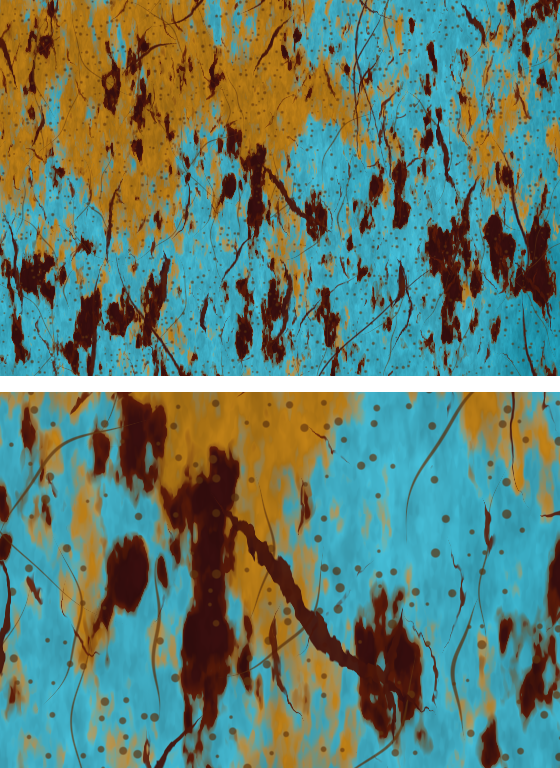
Top, the full canvas; bottom, a detail of the centre.
Write a WebGL 1 fragment shader that draws this texture.

```glsl
precision highp float;
// Weathered turquoise paint worn to ochre, with rust blotches and dark scratches.

uniform vec2 u_resolution;

#define WEAR_BIAS -0.14
#define BAND_WEAR 0.36
#define WEAR_SOFTNESS 0.11
#define RUST_LEVEL 0.21
#define LEAN 0.95
#define BEND 0.7
#define SPECK_ODDS 0.30
#define CHIP_ODDS 0.07

const vec3 TURQUOISE = vec3(0.25, 0.68, 0.77);
const vec3 DEEP_TEAL = vec3(0.12, 0.57, 0.66);
const vec3 TAN = vec3(0.62, 0.53, 0.32);
const vec3 OCHRE = vec3(0.67, 0.45, 0.08);
const vec3 BROWN = vec3(0.45, 0.25, 0.07);
const vec3 RUST = vec3(0.34, 0.10, 0.03);
const vec3 DARK_RUST = vec3(0.20, 0.05, 0.05);
const vec3 PALE = vec3(0.82, 0.76, 0.75);

vec2 hash2(vec2 c) {
  vec3 q = fract(c.xyx * vec3(0.1031, 0.1030, 0.0973));
  q += dot(q, q.yzx + 33.33);
  return fract((q.xx + q.yz) * q.zy);
}

// Cellular noise: random cell values blended by distance to the cell points
float cellNoise(vec2 p) {
  vec2 home = floor(p);
  float total = 0.0, weights = 0.0001;
  for (int j = -1; j <= 1; j++) {
    for (int i = -1; i <= 1; i++) {
      vec2 cell = home + vec2(float(i), float(j));
      vec2 away = cell + hash2(cell) - p;
      float weight = exp(-6.0 * dot(away, away));
      total += weight * hash2(cell + 57.3).x;
      weights += weight;
    }
  }
  return total / weights;
}

// Layered cellular noise, centred on zero
float layers(vec2 p) {
  return 0.5 * cellNoise(p) + 0.3 * cellNoise(p * 2.1 + 13.7)
       + 0.2 * cellNoise(p * 4.3 + 31.1) - 0.5;
}

// Scattered, tapered, mostly upright curves; one candidate per grid cell
float strokes(vec2 p, float cells, float reach, float width, float odds, float seed) {
  float px = 1.0 / u_resolution.y;
  vec2 home = floor(p * cells);
  float ink = 0.0;
  for (int j = -1; j <= 1; j++) {
    for (int i = -1; i <= 1; i++) {
      vec2 cell = home + vec2(float(i), float(j));
      vec2 place = hash2(cell + seed);
      vec2 pose = hash2(cell + seed + 41.7);
      vec2 form = hash2(cell + seed + 93.1);
      float turn = pose.x * 2.0 - 1.0;
      float angle = LEAN * turn * abs(turn) - 0.08;
      float c = cos(angle), s = sin(angle);
      vec2 q = mat2(c, -s, s, c) * (p - (cell + place) / cells);
      float halfLength = reach * (0.35 + 0.65 * pose.y) / cells;
      float along = q.y / halfLength;
      q.x += halfLength * (BEND * (form.x - 0.5) * along * along
           + 0.04 * sin(along * 5.0 + place.x * 40.0));
      float taper = width * (0.35 + form.y * form.y) * (1.0 - along * along);
      float line = 1.0 - smoothstep(-px, px, abs(q.x) - taper);
      ink = max(ink, line * step(fract(form.y * 7.0 + place.y), odds));
    }
  }
  return ink;
}

// Round dots, kept inside their grid cells
float dots(vec2 p, float cells, float radius, float odds) {
  vec2 cell = floor(p * cells);
  vec2 offset = (hash2(cell + 7.9) - 0.5) * 0.5;
  vec2 kind = hash2(cell + 71.3);
  float away = length(fract(p * cells) - 0.5 - offset);
  float soft = cells / u_resolution.y;
  float size = radius * (0.5 + kind.y);
  return step(kind.x, odds) * (1.0 - smoothstep(size - soft, size + soft, away));
}

void main() {
  vec2 p = gl_FragCoord.xy / u_resolution.y;
  float fromRight = (u_resolution.x - gl_FragCoord.x) / u_resolution.y;
  float broad = layers(p * vec2(3.6, 2.4) + 4.0);
  float grain = layers(p * vec2(17.0, 6.5) + 21.0);
  float fine = layers(p * vec2(75.0, 28.0) + 9.0);

  // Turquoise paint, deeper toward the lower right
  float shade = smoothstep(0.25, 0.0, fromRight) * (1.0 - 0.6 * p.y);
  vec3 color = mix(TURQUOISE, DEEP_TEAL, clamp(shade - broad, 0.0, 1.0));

  // Worn ochre: a broad band at the upper left and a streak below it
  float band = exp(-pow((p.y - 0.77) / 0.20, 2.0)) * (1.0 - smoothstep(0.65, 1.15, p.x));
  float streak = exp(-pow((p.x - 0.72) / 0.07, 2.0)) * smoothstep(0.25, 0.6, p.y);
  float wear = WEAR_BIAS + BAND_WEAR * max(band, 0.7 * streak)
             + 0.9 * broad + 1.0 * grain + 0.7 * fine;
  vec3 worn = mix(TAN, OCHRE, smoothstep(0.06, 0.26, wear));
  color = mix(color, worn, smoothstep(-WEAR_SOFTNESS, WEAR_SOFTNESS, wear));

  // Rust blotches with brown halos, gathered along the right edge
  float edge = exp(-pow((fromRight - 0.05) / 0.025, 2.0));
  float rust = layers(p * vec2(24.0, 10.0) + 63.0) + 0.6 * layers(p * vec2(3.5, 2.5) + 47.0)
             + 0.3 * fine + 0.16 * edge;
  color = mix(color, BROWN, 0.6 * smoothstep(RUST_LEVEL - 0.10, RUST_LEVEL, rust));
  color = mix(color, mix(RUST, DARK_RUST, smoothstep(0.0, 0.12, rust - RUST_LEVEL)),
              smoothstep(RUST_LEVEL - 0.015, RUST_LEVEL + 0.015, rust));

  // Specks, then scratches from hairlines to long gouges
  color = mix(color, BROWN * 0.8, 0.7 * dots(p, 62.0, 0.17, SPECK_ODDS));
  vec2 ragged = p + vec2(0.016, 0.006) * fine;
  float hairs = strokes(p, 8.0, 0.85, 0.0016, 0.55, 11.0);
  float nicks = strokes(ragged, 15.0, 0.75, 0.0034, 0.55, 29.0);
  float gouges = strokes(ragged, 5.0, 0.75, 0.0075, 0.55, 83.0);
  float cuts = strokes(p + 0.006 * fine, 2.3, 0.85, 0.0050, 0.70, 5.0);
  color = mix(color, BROWN * 0.8, 0.75 * hairs);
  color = mix(color, RUST, 0.9 * nicks * smoothstep(-0.22, 0.0, grain + fine));
  color = mix(color, mix(RUST, DARK_RUST, 0.5 + 2.0 * fine), 0.95 * max(gouges, cuts));

  // Rare pale chips and a fine surface grain
  float chip = dots(p + 0.05 * vec2(grain, fine), 9.0, 0.13, CHIP_ODDS);
  color = mix(color, PALE, chip * smoothstep(0.6, 0.9, p.y));
  color *= 1.0 + 0.35 * fine;
  gl_FragColor = vec4(clamp(color, 0.0, 1.0), 1.0);
}
```
